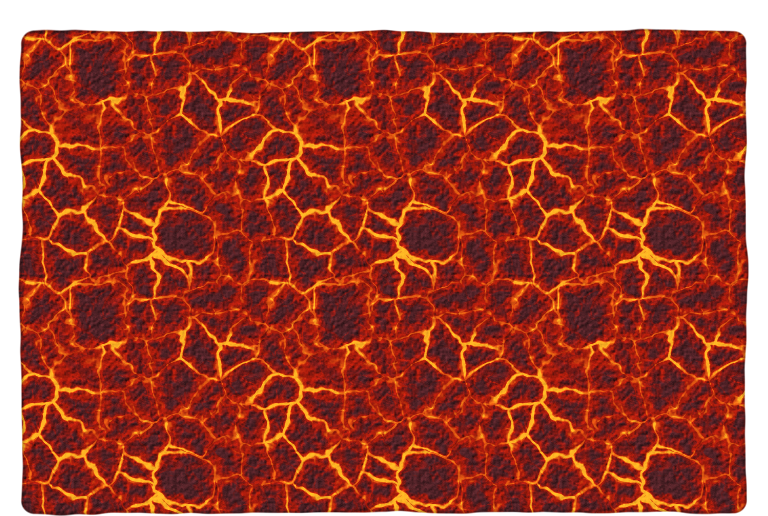
Reproduce this texture procedurally as a Shadertoy shader.

```glsl
#define TILE 0.473
#define SLAB_HALF vec2(0.703, 0.467)
#define SLAB_MID_Y 0.472
#define EDGE_WOBBLE 0.016
#define PLATES 7.0
#define CRACK_WIDTH 0.008
#define GLOW_WIDTH 0.036
#define CHAR_COLOR vec3(0.31, 0.13, 0.15)
#define EMBER_COLOR vec3(0.47, 0.10, 0.09)
#define RED_COLOR vec3(0.66, 0.11, 0.05)
#define ORANGE_COLOR vec3(0.88, 0.34, 0.07)
#define YELLOW_COLOR vec3(1.0, 0.70, 0.14)

float hash(vec2 p) {
    return fract(sin(dot(p, vec2(127.1, 311.7))) * 43758.5453);
}

vec2 hash2(vec2 p) {
    return vec2(hash(p), hash(p + 57.3));
}

// Value noise over the unit tile, wrapping after n cells
float noise(vec2 uv, float n) {
    vec2 p = uv * n, i = floor(p), f = fract(p);
    f = f * f * (3.0 - 2.0 * f);
    vec2 a = mod(i, n), b = mod(i + 1.0, n);
    return mix(mix(hash(a), hash(vec2(b.x, a.y)), f.x),
               mix(hash(vec2(a.x, b.y)), hash(b), f.x), f.y);
}

float fbm(vec2 uv, float n) {
    float sum = 0.0, amp = 0.5;
    for (int i = 0; i < 3; i++) {
        sum += amp * noise(uv, n);
        n *= 2.0;
        amp *= 0.55;
    }
    return sum / 0.926;
}

// Distance to the nearest border of a wrapping Voronoi mesh, in tile units
float crackDistance(vec2 uv, float n) {
    vec2 p = uv * n, cell = floor(p), f = fract(p), nearest = vec2(8.0);
    for (int y = -1; y <= 1; y++)
    for (int x = -1; x <= 1; x++) {
        vec2 g = vec2(x, y);
        vec2 r = g + hash2(mod(cell + g, n)) - f;
        if (dot(r, r) < dot(nearest, nearest)) nearest = r;
    }
    float d = 8.0;
    for (int y = -2; y <= 2; y++)
    for (int x = -2; x <= 2; x++) {
        vec2 g = vec2(x, y);
        vec2 r = g + hash2(mod(cell + g, n)) - f, gap = r - nearest;
        if (dot(gap, gap) > 1e-4) d = min(d, dot(0.5 * (r + nearest), normalize(gap)));
    }
    return d / n;
}

float roundBox(vec2 p, vec2 halfSize, float radius) {
    vec2 q = abs(p) - halfSize + radius;
    return length(max(q, 0.0)) + min(max(q.x, q.y), 0.0) - radius;
}

// Shortest offset from a point of the repeating tile
vec2 wrapOffset(vec2 uv, vec2 center) {
    return fract(uv - center + 0.5) - 0.5;
}

// Replaces the mesh inside a box by one large plate
float addPlate(float d, vec2 uv, vec2 center, vec2 halfSize, float radius) {
    float box = roundBox(wrapOffset(uv, center), halfSize, radius);
    return box < 0.0 ? -box : min(d, box);
}

float pool(vec2 uv, vec2 center, vec2 size) {
    vec2 q = wrapOffset(uv, center) / size;
    return exp(-dot(q, q));
}

vec3 lavaRamp(float heat) {
    vec3 c = mix(CHAR_COLOR, EMBER_COLOR, smoothstep(0.12, 0.40, heat));
    c = mix(c, RED_COLOR, smoothstep(0.38, 0.62, heat));
    c = mix(c, ORANGE_COLOR, smoothstep(0.66, 0.92, heat));
    return mix(c, YELLOW_COLOR, smoothstep(0.92, 1.25, heat));
}

vec3 lava(vec2 uv, float px) {
    // Warped mesh of plates, with a finer mesh between
    vec2 bend = vec2(fbm(uv, 9.0), fbm(uv + 0.37, 9.0)) - 0.5;
    vec2 fray = vec2(noise(uv, 38.0), noise(uv + 0.61, 38.0)) - 0.5;
    vec2 w = uv + 0.07 * bend + 0.014 * fray;
    float d = crackDistance(w, PLATES);
    d = addPlate(d, w, vec2(0.31, 0.84), vec2(0.105, 0.13), 0.03);
    d = addPlate(d, w, vec2(0.66, 0.17), vec2(0.12, 0.11), 0.09);
    float fine = crackDistance(w + 0.02 * fray, 2.0 * PLATES);

    // Heat from glow, cracks and open pools
    float vein = smoothstep(0.28, 0.72, noise(uv + 0.13, 6.0));
    float rough = fbm(uv, 32.0);
    float width = CRACK_WIDTH * mix(0.35, 1.1, vein);
    float core = 1.0 - smoothstep(0.2 * width, width + px, d);
    float heat = 0.62 * exp(-pow(d / GLOW_WIDTH, 1.5)) + 0.65 * (rough - 0.46);
    heat += 0.20 * (1.0 - smoothstep(0.0, 0.012, fine));
    heat += core * mix(0.18, 0.62, vein);
    float melt = pool(w, vec2(0.31, 0.64), vec2(0.085, 0.04))
               + 0.7 * pool(w, vec2(0.16, 0.585), vec2(0.07, 0.025))
               + 0.6 * pool(w, vec2(0.98, 0.33), vec2(0.025, 0.045));
    heat = mix(heat, 0.82 + 0.5 * (rough - 0.5) + 0.3 * core, min(melt, 1.0));

    // Grainy relief, strongest on the cool crust
    float slope = fbm(uv, 64.0) - fbm(uv + vec2(0.007, -0.007), 64.0);
    float crust = 1.0 - smoothstep(0.4, 0.85, heat);
    return lavaRamp(heat) * (1.0 + slope * mix(0.25, 1.0, crust));
}

void mainImage(out vec4 fragColor, in vec2 fragCoord) {
    float px = 1.0 / iResolution.y;
    vec2 p = fragCoord * px - vec2(0.5 * iResolution.x * px, SLAB_MID_Y);
    vec2 uv = (p - SLAB_HALF * vec2(-1.0, 1.0)) / TILE;

    // Slab with a worn outline on white
    float wobble = EDGE_WOBBLE * (fbm(p * 0.5 + 4.0, 16.0) - 0.5);
    float slab = roundBox(p, SLAB_HALF, 0.025) + wobble;
    vec3 color = lava(uv, px / TILE) * mix(0.75, 1.0, smoothstep(0.0, 0.008, -slab));
    fragColor = vec4(mix(color, vec3(1.0), smoothstep(-px, px, slab)), 1.0);
}
```
